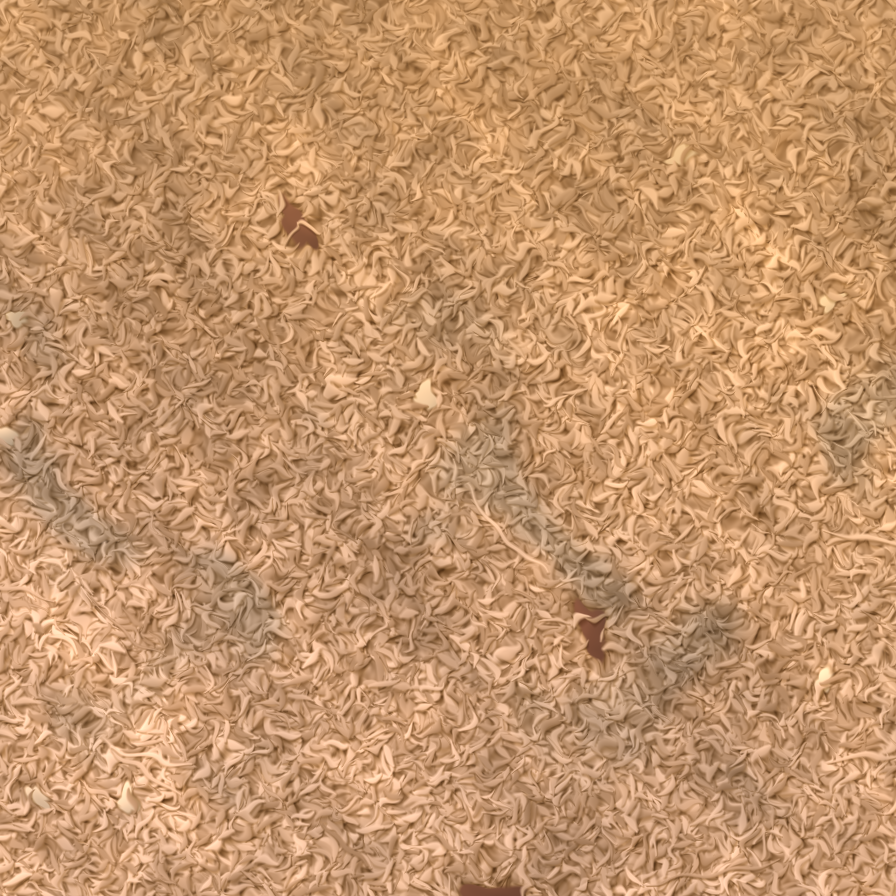
Reproduce this texture procedurally as a Shadertoy shader.

```glsl
// Draws a ground of curled wood shavings with stray straws, pale chips and brown flakes.

const float PI = 3.14159;
const vec3 DEEP_BROWN = vec3(0.51, 0.34, 0.18);
const vec3 PALE_TAN = vec3(0.97, 0.78, 0.63);
const vec3 MEAN_TAN = vec3(0.77, 0.59, 0.42);
const vec3 FLAKE_BROWN = vec3(0.50, 0.31, 0.22);
const vec3 CHIP_CREAM = vec3(0.95, 0.80, 0.64);
const vec3 GOLD_TINT = vec3(0.98, 0.96, 0.88);
const vec3 PINK_TINT = vec3(1.02, 1.02, 1.05);
const vec3 DUST_TINT = vec3(0.83, 0.85, 0.84);
const vec3 SHADOW = vec3(0.77, 0.71, 0.58);
const vec2 LIGHT = vec2(-0.6, 0.8);
const int SHAVING_LAYERS = 8;
const float SHAVING_CELLS = 31.0;   // cells across the canvas
const float SHAVING_LENGTH = 0.66;  // half length, in cells
const float SHAVING_WIDTH = 0.14;   // half width, in cells
const float SHAVING_CURL = 0.24;
const float EDGE_BLUR = 0.0019;     // in canvas units

vec4 hash4(vec2 p) {
    vec4 q = fract(p.xyxy * vec4(0.1031, 0.1030, 0.0973, 0.1099));
    q += dot(q, q.wzxy + 33.33);
    return fract((q.xxyz + q.yzzw) * q.zywx);
}

// Slow, warped sines, about -1 to 1
float drift(vec2 p) {
    p += 0.7 * sin(p.yx * 1.7 + vec2(0.4, 2.1));
    float sum = sin(p.x + 0.6 * p.y) + 0.7 * sin(1.9 * p.y - 0.8 * p.x + 1.3);
    return (sum + 0.5 * sin(3.1 * p.x + 2.3 * p.y + 4.0)) / 2.2;
}

vec3 woodTone(float tone) {
    return mix(DEEP_BROWN, PALE_TAN, clamp(tone, 0.0, 1.08));
}

// Position along and across a direction
vec2 toAxis(vec2 v, vec2 axis) {
    return vec2(dot(v, axis), dot(v, vec2(-axis.y, axis.x)));
}

float strandDistance(vec2 s, float halfLength, float halfWidth) {
    return length(vec2(max(abs(s.x) - halfLength, 0.0), s.y)) - halfWidth;
}

// One scattered layer of curled strands, each with a soft shadow
void addStrands(inout vec3 col, vec2 uv, float cells, vec2 size, float curl,
                vec2 angles, float share, float seed, float blur) {
    vec2 p = uv * cells + seed * vec2(17.3, 9.7);
    for (int i = 0; i < 9; i++) {
        vec2 cell = floor(p) + vec2(i % 3, i / 3) - 1.0;
        vec4 place = hash4(cell + 31.0 * seed);
        vec4 form = hash4(cell + 57.0 * seed + 211.0);
        if (place.w > share) continue;
        float angle = mix(angles.x, angles.y, place.z);
        vec2 axis = vec2(cos(angle), sin(angle));
        vec2 s = toAxis(p - cell - place.xy, axis);
        s.y += curl * (2.0 * form.x - 1.0) * sin(4.2 * s.x + 2.0 * PI * form.y);
        float halfLength = size.x * mix(0.4, 1.0, form.z);
        float halfWidth = size.y * mix(0.55, 1.45, form.w);
        halfWidth *= 1.0 - 0.6 * smoothstep(0.1, 1.1, abs(s.x) / halfLength);
        float body = strandDistance(s, halfLength, halfWidth);
        vec2 shadowShift = toAxis(-LIGHT * halfWidth * 1.1, axis);
        float shade = strandDistance(s - shadowShift, halfLength, halfWidth);
        col *= mix(vec3(1.0), SHADOW, 1.0 - smoothstep(-halfWidth, halfWidth, shade));
        float lit = clamp(s.y / halfWidth, -1.0, 1.0) * dot(vec2(-axis.y, axis.x), LIGHT);
        float tone = mix(0.46, 1.0, fract(7.0 * form.x + form.w)) + 0.18 * lit;
        col = mix(col, woodTone(tone), 1.0 - smoothstep(-blur * cells, blur * cells, body));
    }
}

// Sparse ragged pieces
void addPieces(inout vec3 col, vec2 uv, float cells, vec2 size, vec3 tint,
               float share, float seed, float blur) {
    vec2 p = uv * cells;
    for (int i = 0; i < 9; i++) {
        vec2 cell = floor(p) + vec2(i % 3, i / 3) - 1.0;
        vec4 h = hash4(cell + seed);
        if (h.w > share) continue;
        vec2 q = p - cell - h.xy;
        vec2 s = toAxis(q, vec2(cos(PI * h.z), sin(PI * h.z))) / size;
        float turn = atan(s.y, s.x);
        float rim = 1.0 + 0.2 * sin(3.0 * turn + 9.0 * h.x) + 0.12 * sin(5.0 * turn + 9.0 * h.y);
        float d = (length(s) - rim) * size.y;
        col *= mix(vec3(1.0), SHADOW, 1.0 - smoothstep(-0.1 * size.y, 0.5 * size.y, d));
        vec3 face = tint * (1.0 + 0.12 * dot(q, LIGHT) / size.x);
        col = mix(col, face, 1.0 - smoothstep(-blur * cells, blur * cells, d));
    }
}

void mainImage(out vec4 fragColor, in vec2 fragCoord) {
    float side = min(iResolution.x, iResolution.y);
    vec2 uv = fragCoord / side;
    float blur = max(EDGE_BLUR, 0.7 / side);
    vec2 bent = uv + 0.003 * sin(uv.yx * vec2(115.0, 103.0) + 2.0 * sin(uv * 61.0));
    // Shavings, with the larger pieces partly buried
    vec3 col = woodTone(0.5 + 0.35 * drift(bent * 140.0));
    for (int i = 0; i < SHAVING_LAYERS; i++) {
        if (i == SHAVING_LAYERS - 1) {
            addPieces(col, bent, 7.0, vec2(0.22, 0.10), FLAKE_BROWN, 0.04, 5.0, blur);
            addPieces(col, bent, 15.0, vec2(0.22, 0.13), CHIP_CREAM, 0.04, 77.0, blur);
        }
        addStrands(col, bent, SHAVING_CELLS + 2.0 * float(i), vec2(SHAVING_LENGTH, SHAVING_WIDTH),
                   SHAVING_CURL, vec2(-0.35, 0.65) * PI, 0.9, float(i) + 1.0, blur);
    }
    float strawShare = 0.3 * (1.0 - smoothstep(0.35, 0.6, uv.y));
    addStrands(col, bent, 8.0, vec2(0.6, 0.022), 0.05, vec2(-0.32, 0.1) * PI, strawShare, 9.0, blur);
    // Softer far side, golden corner, pinker near side and grey dusty areas
    col = mix(col, MEAN_TAN, 0.25 * smoothstep(0.55, 1.0, uv.y));
    col *= mix(PINK_TINT, GOLD_TINT, smoothstep(0.3, 1.2, uv.y + 0.4 * uv.x));
    float dust = smoothstep(0.1, 0.9, drift(bent * 13.0 + 2.0)) * (1.0 - smoothstep(0.05, 0.42, abs(uv.y - 0.4)));
    col = mix(col, mix(col, vec3(dot(col, vec3(0.34))), 0.25) * DUST_TINT, 0.7 * dust);
    // Broad and clumped unevenness of brightness
    float glow = 1.01 + 0.09 * drift(uv * 5.0 + 5.0) + 0.07 * drift(uv * 24.0 + 1.0) + 0.06 * drift(bent * 55.0);
    fragColor = vec4(clamp(col * glow, 0.0, 1.0), 1.0);
}
```
